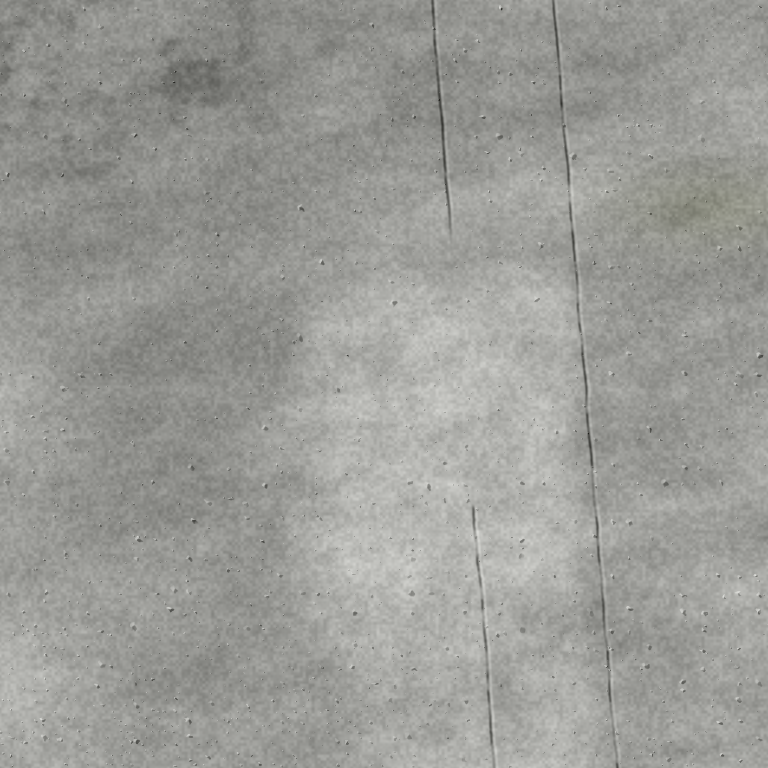
This texture is drawn by a Shadertoy shader. Its source:

```glsl
vec3 hash3(vec2 p) {
    vec3 q = fract(p.xyx * vec3(0.1031, 0.1030, 0.0973));
    q += dot(q, q.yxz + 33.33);
    return fract((q.xxy + q.yzz) * q.zyx);
}

float noise(vec2 p) {
    vec2 cell = floor(p), f = fract(p);
    f = f * f * (3.0 - 2.0 * f);
    float low = mix(hash3(cell).x, hash3(cell + vec2(1, 0)).x, f.x);
    float high = mix(hash3(cell + vec2(0, 1)).x, hash3(cell + vec2(1, 1)).x, f.x);
    return mix(low, high, f.y);
}

float fbm(vec2 p) {
    float sum = 0.0, amplitude = 0.5;
    for (int i = 0; i < 5; i++) {
        sum += amplitude * noise(p);
        p = mat2(1.6, 1.2, -1.2, 1.6) * p + 17.3;
        amplitude *= 0.5;
    }
    return sum;
}

float blob(vec2 p, vec2 center, vec2 radius) {
    vec2 d = (p - center) / radius;
    return exp(-dot(d, d));
}

// Pale trowelled area bounded on the right by the long seam
float palePatch(vec2 uv) {
    vec2 p = uv + 0.09 * (vec2(fbm(uv * 7.0), fbm(uv * 7.0 + 31.0)) - 0.5);
    float left = 0.385 + 0.1 * smoothstep(0.25, 0.02, p.y);
    float right = 0.79 - 0.08 * p.y;
    return smoothstep(left - 0.03, left + 0.05, p.x)
         * smoothstep(right + 0.02, right - 0.06, p.x)
         * smoothstep(0.72, 0.56, p.y);
}

float poreDensity(vec2 p) {
    float clusters = smoothstep(0.32, 0.65, fbm(p * 9.0 + 5.0));
    float rough = blob(p, vec2(0.615, 0.655), vec2(0.025, 0.018))
                + blob(p, vec2(0.775, 0.66), vec2(0.025, 0.018))
                + 0.5 * blob(p, vec2(0.9, 0.665), vec2(0.12, 0.012));
    return mix(0.62, 0.2, smoothstep(0.2, 0.75, p.y)) * (0.3 + clusters) + rough;
}

// Pits with a dark core and a lit rim, one per grid cell
float pores(vec2 uv, float cells, float share, float rim) {
    vec2 p = uv * cells, id = floor(p);
    vec3 rnd = hash3(id + cells);
    vec2 d = fract(p) - 0.5 - 0.34 * (rnd.xy - 0.5);
    d += 0.16 * (vec2(noise(p * 6.0), noise(p * 6.0 + 40.0)) - 0.5);
    d.y *= mix(0.75, 1.5, fract(rnd.x * 7.0));
    float radius = mix(0.08, 0.17, fract(rnd.y * 9.0));
    float core = smoothstep(radius, radius * 0.35, length(d));
    float lit = smoothstep(radius, radius * 0.3, length(d - radius * vec2(-0.9, 0.8)));
    float present = step(rnd.z, share * poreDensity((id + 0.5) / cells));
    return present * (rim * lit * (1.0 - core) - core) * mix(0.4, 1.0, fract(rnd.z * 57.0));
}

// Thin slanting joint: dark groove beside a pale lip
float seam(vec2 uv, float topX, float width) {
    float wobble = 0.005 * (fbm(vec2(topX * 50.0, uv.y * 22.0)) - 0.5);
    float d = uv.x - topX - 0.082 * (1.0 - uv.y) - wobble;
    float wear = 0.35 + 0.65 * smoothstep(0.25, 0.6, noise(vec2(topX * 90.0, uv.y * 75.0)));
    float aa = 0.7 / iResolution.x;
    float groove = smoothstep(width + aa, width * 0.3 - aa, abs(d));
    float lip = smoothstep(0.003, 0.0, abs(d - 0.004));
    return 0.07 * lip - 0.3 * wear * groove;
}

void mainImage(out vec4 fragColor, in vec2 fragCoord) {
    vec2 uv = fragCoord / iResolution.xy;
    float pale = palePatch(uv);

    // Broad tones
    float tone = 0.605 + 0.1 * pale;
    tone -= 0.05 * blob(uv, vec2(0.13, 0.88), vec2(0.28, 0.16));
    tone -= 0.04 * blob(uv, vec2(0.22, 0.42), vec2(0.17, 0.16));
    tone -= 0.035 * blob(uv, vec2(0.9, 0.73), vec2(0.2, 0.07));
    tone += 0.06 * blob(uv, vec2(0.0, 0.5), vec2(0.06, 0.07));
    tone += 0.07 * blob(uv, vec2(0.0, 0.1), vec2(0.1, 0.13));
    tone += 0.05 * blob(uv, vec2(0.68, 0.77), vec2(0.06, 0.05));

    // Drifting stains, flat streaks and sooty smudges
    vec2 slanted = vec2(uv.x, uv.y - 0.12 * uv.x);
    tone += 0.2 * (fbm(slanted * vec2(3.0, 9.0) + 3.0) - 0.48);
    tone += 0.1 * (fbm(slanted * vec2(9.0, 34.0) + 11.0) - 0.48);
    tone += 0.13 * (fbm(uv * 26.0) - 0.48) * (0.6 + 0.5 * pale);
    float sooty = blob(uv, vec2(0.12, 0.9), vec2(0.25, 0.12));
    tone -= 0.13 * sooty * smoothstep(0.48, 0.72, fbm(uv * vec2(22.0, 32.0) + 8.0));

    // Sandy grain
    tone += 0.085 * (noise(uv * 260.0) - 0.5) + 0.06 * (noise(uv * 130.0 + 9.0) - 0.5);

    // Pits of three sizes
    float rim = mix(0.65, 0.25, pale);
    tone += 0.26 * pores(uv, 42.0, 0.45, rim);
    tone += 0.24 * pores(uv + 0.37, 71.0, 0.6, rim);
    tone += 0.2 * pores(uv + 0.61, 118.0, 0.55, rim);

    // Long seam, and a second one interrupted in the middle
    float broken = smoothstep(0.67, 0.75, uv.y) + smoothstep(0.345, 0.335, uv.y);
    tone += seam(uv, 0.721, 0.0022) + broken * seam(uv, 0.5625, 0.0024);

    // Warm grey with a faint olive stain
    vec3 color = tone + vec3(0.002, 0.004, -0.012);
    float olive = blob(uv, vec2(0.93, 0.73), vec2(0.12, 0.05));
    color += olive * vec3(0.0, 0.004, -0.03);
    fragColor = vec4(clamp(color, 0.0, 1.0), 1.0);
}
```
